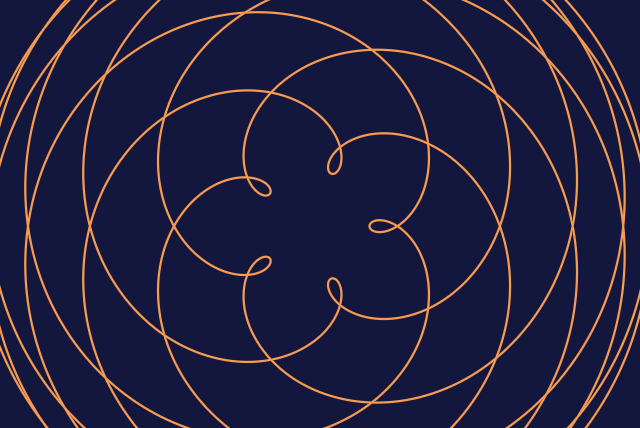
This background is drawn by a Shadertoy shader. Its source:

```glsl
const vec3 NIGHT = vec3(0.08, 0.09, 0.24);
const vec3 AMBER = vec3(0.98, 0.61, 0.315);
const vec2 CENTRE = vec2(-0.0130, -0.0284);  // from canvas middle, in heights
const float ARM = 0.4594;         // radius of the main circle
const float PEN = 0.3307;         // radius of the circle riding on it
const float LOBES = 5.0;          // rotational symmetry
const float TURNS = 9.0;          // windings before the curve closes
const float HALF_WIDTH = 0.0026;  // half the stroke, in heights
const int REFINEMENTS = 5;
const float TAU = 6.2831853;

vec2 polar(float radius, float angle) {
    return radius * vec2(cos(angle), sin(angle));
}

// Epitrochoid: phase 0 is an inner loop tip, phase PI an outer crest
vec2 curve(float phase) {
    float spin = phase * TURNS / LOBES;
    return polar(ARM, spin) - polar(PEN, spin + phase);
}

vec2 curveTangent(float phase) {
    float rate = TURNS / LOBES;
    float spin = phase * rate;
    vec2 d = polar(ARM * rate, spin) - polar(PEN * (rate + 1.0), spin + phase);
    return vec2(-d.y, d.x);
}

// Distance to the nearest rotated copy of the outgoing arm
float armDistance(vec2 p) {
    float radius = length(p);

    // Phase at which the arm reaches this radius
    float c = (ARM * ARM + PEN * PEN - radius * radius) / (2.0 * ARM * PEN);
    float phase = acos(clamp(c, -1.0, 1.0));

    // Fold the angle onto the closest copy
    vec2 start = curve(phase);
    float startAngle = atan(start.y, start.x);
    float sector = TAU / LOBES;
    float offset = atan(p.y, p.x) - startAngle;
    offset = mod(offset + 0.5 * sector, sector) - 0.5 * sector;
    vec2 q = polar(radius, startAngle + offset);

    // Slide along the curve to the closest point
    for (int i = 0; i < REFINEMENTS; i++) {
        vec2 tangent = curveTangent(phase);
        float stride = dot(q - curve(phase), tangent) / dot(tangent, tangent);
        phase += clamp(stride, -0.3, 0.3);
    }
    return length(q - curve(phase));
}

void mainImage(out vec4 fragColor, in vec2 fragCoord) {
    vec2 p = (fragCoord - 0.5 * iResolution.xy) / iResolution.y - CENTRE;
    float pixel = 1.0 / iResolution.y;

    // The returning arm mirrors the outgoing one
    float d = min(armDistance(p), armDistance(vec2(p.x, -p.y)));

    float stroke = clamp((HALF_WIDTH - d) / pixel + 0.5, 0.0, 1.0);
    fragColor = vec4(mix(NIGHT, AMBER, stroke), 1.0);
}
```
